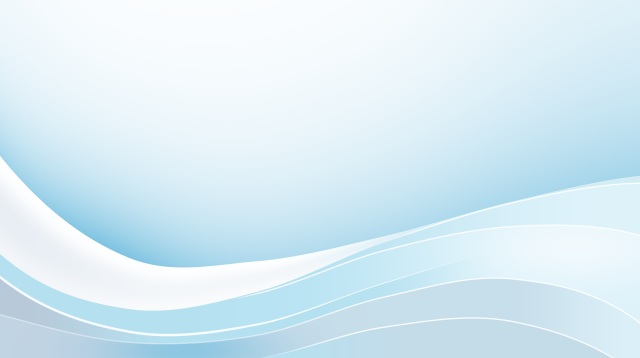
Reproduce this background procedurally as a WebGL 1 fragment shader.

```glsl
precision highp float;

uniform vec2 u_resolution;

// Spline heights, evenly spaced from x = -0.2 to x = 1.2
const vec4 CREST_L = vec4(1.172, 0.565, 0.281, 0.270);
const vec4 CREST_R = vec4(0.340, 0.437, 0.509, 0.514);
const vec4 HEM_L = vec4(0.765, 0.291, 0.137, 0.184);
const vec4 HEM_R = vec4(0.323, 0.433, 0.488, 0.442);
const vec4 UPPER_L = vec4(0.116, 0.163, 0.128, 0.179);
const vec4 UPPER_R = vec4(0.300, 0.367, 0.342, 0.167);
const vec4 SWEEP_L = vec4(0.635, 0.226, 0.074, 0.093);
const vec4 SWEEP_R = vec4(0.209, 0.307, 0.337, 0.337);
const vec4 LOWER_L = vec4(0.233, 0.121, 0.044, 0.063);
const vec4 LOWER_R = vec4(0.170, 0.221, 0.098, -0.316);
const vec4 FLOOR_L = vec4(-0.05, -0.05, -0.019, -0.002);
const vec4 FLOOR_R = vec4(0.086, 0.102, -0.051, -0.444);

const vec3 WHITE = vec3(0.995, 0.997, 1.0);
const vec3 DEEP_BLUE = vec3(0.48, 0.76, 0.88);
const vec3 AQUA = vec3(0.71, 0.88, 0.94);
const vec3 ICE = vec3(0.87, 0.95, 0.98);
const vec3 MIST = vec3(0.78, 0.87, 0.92);
const vec3 SLATE = vec3(0.76, 0.83, 0.89);
const vec3 PEARL = vec3(0.92, 0.94, 0.96);
const vec3 VEIL = vec3(0.83, 0.93, 0.96);

const float FINE = 0.0018;
const float BOLD = 0.0034;

// Catmull-Rom weights
vec4 splineWeight(vec4 t) {
  t = abs(t);
  vec4 inner = (1.5 * t - 2.5) * t * t + 1.0;
  vec4 outer = ((-0.5 * t + 2.5) * t - 4.0) * t + 2.0;
  return mix(inner, outer, step(1.0, t)) * step(t, vec4(2.0));
}

float curve(float x, vec4 left, vec4 right) {
  float u = x * 5.0 + 1.0;
  return dot(left, splineWeight(u - vec4(0.0, 1.0, 2.0, 3.0)))
       + dot(right, splineWeight(u - vec4(4.0, 5.0, 6.0, 7.0)));
}

// Signed distance above a curve, in canvas heights
float above(vec2 uv, vec4 left, vec4 right) {
  float e = 0.002;
  float y = curve(uv.x, left, right);
  float aspect = u_resolution.x / u_resolution.y;
  float slope = (curve(uv.x + e, left, right) - y) / (e * aspect);
  return (uv.y - y) / sqrt(1.0 + slope * slope);
}

float below(float d) {
  return clamp(0.5 - d * u_resolution.y, 0.0, 1.0);
}

float stroke(float d, float halfWidth) {
  return clamp((halfWidth - abs(d)) * u_resolution.y + 0.5, 0.0, 1.0);
}

float glow(vec2 uv, vec2 center, vec2 size) {
  vec2 q = (uv - center) / size;
  return exp(-dot(q, q));
}

// Pale sky that deepens towards the crest
vec3 skyColor(vec2 uv, float height) {
  float reach = mix(0.17, 0.34, uv.x);
  float pool = glow(vec2(uv.x, 0.0), vec2(0.18, 0.0), vec2(0.13, 1.0));
  float depth = (0.59 + 0.40 * pool) * exp(-max(height, 0.0) / reach);
  depth += 0.09 * smoothstep(0.55, 1.0, uv.x) + 0.05 * smoothstep(0.2, 0.0, uv.x);
  return mix(WHITE, DEEP_BLUE, min(depth, 1.0));
}

// White band that turns into a thin veil on the right
vec3 ribbonColor(float x, float t) {
  float shade = smoothstep(0.05, 0.5, t) * (1.0 - 0.5 * smoothstep(0.6, 1.0, t));
  vec3 color = mix(WHITE, PEARL, shade * mix(1.15, 0.5, smoothstep(0.0, 0.3, x)));
  return mix(color, VEIL, smoothstep(0.42, 0.75, x));
}

void main() {
  vec2 uv = gl_FragCoord.xy / u_resolution;
  float x = uv.x;
  float crestY = curve(x, CREST_L, CREST_R);
  float hemY = curve(x, HEM_L, HEM_R);
  float crest = above(uv, CREST_L, CREST_R);
  float hem = above(uv, HEM_L, HEM_R);
  float upper = above(uv, UPPER_L, UPPER_R);
  float sweep = above(uv, SWEEP_L, SWEEP_R);
  float lower = above(uv, LOWER_L, LOWER_R);
  float ground = above(uv, FLOOR_L, FLOOR_R);

  // Sky and ribbon
  vec3 color = skyColor(uv, uv.y - crestY);
  float t = clamp((crestY - uv.y) / max(crestY - hemY, 0.001), 0.0, 1.0);
  color = mix(color, ribbonColor(x, t), below(crest));

  // Stacked waves
  vec3 wave = mix(AQUA, ICE, smoothstep(0.4, 0.95, x));
  color = mix(color, wave, below(hem));
  wave = mix(AQUA + 0.01, ICE, smoothstep(0.4, 0.85, x));
  wave = mix(wave, WHITE, 0.6 * glow(uv, vec2(0.9, 0.31), vec2(0.16, 0.1)));
  color = mix(color, wave, below(upper) * smoothstep(0.3, 0.4, x));
  wave = mix(SLATE - 0.04, AQUA, smoothstep(0.02, 0.28, x));
  color = mix(color, wave, below(sweep) * smoothstep(0.78, 0.5, x));
  wave = mix(SLATE, MIST, smoothstep(0.2, 0.6, x));
  wave = mix(wave, ICE, 0.85 * smoothstep(0.78, 1.0, x));
  wave = mix(wave, DEEP_BLUE, 0.75 * glow(uv, vec2(0.29, 0.02), vec2(0.13, 0.07)));
  color = mix(color, wave, below(lower));
  wave = mix(AQUA, MIST - 0.01, smoothstep(0.42, 0.65, x));
  color = mix(color, wave, below(ground));

  // Bright contour lines
  float line = stroke(hem, FINE) * smoothstep(0.58, 0.68, x);
  line = max(line, stroke(upper, FINE) * smoothstep(0.35, 0.42, x));
  float sweepWidth = mix(BOLD, 0.5 * FINE, smoothstep(0.3, 0.6, x));
  line = max(line, stroke(sweep, sweepWidth) * smoothstep(0.78, 0.6, x));
  line = max(line, stroke(lower, FINE) * mix(0.45, 1.0, smoothstep(0.3, 0.65, x)));
  line = max(line, stroke(ground, FINE) * smoothstep(0.38, 0.55, x));
  color = mix(color, WHITE, 0.92 * line);

  gl_FragColor = vec4(color, 1.0);
}
```
